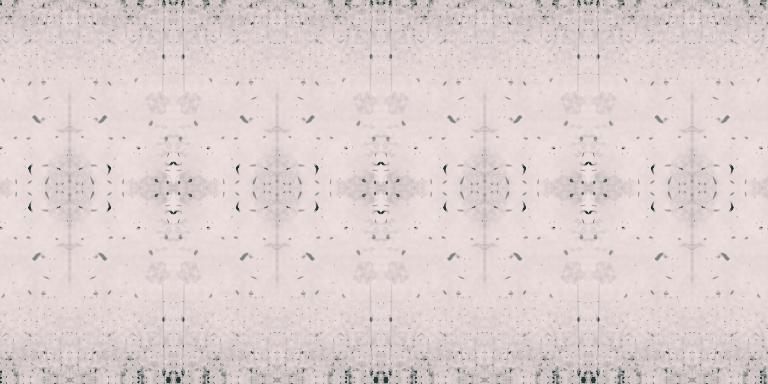
Reproduce this pattern procedurally as a WebGL 2 fragment shader.

```glsl
#version 300 es
precision highp float;

uniform vec2 u_resolution;
out vec4 outColor;

// Lengths are fractions of the canvas height
const float PERIOD = 0.5404;
const float HALF_PERIOD = 0.5 * PERIOD;
const vec2 MIRROR_CENTER = vec2(0.992, 0.5104);

const vec3 BLUSH = vec3(0.925, 0.876, 0.865);
const vec3 MAUVE = vec3(0.85, 0.80, 0.80);
const vec3 ASH = vec3(0.75, 0.72, 0.71);
const vec3 TEAL = vec3(0.49, 0.52, 0.51);
const vec3 INK = vec3(0.14, 0.21, 0.21);

vec2 hash2(vec2 p) {
  vec3 h = fract(p.xyx * vec3(0.1031, 0.1030, 0.0973));
  h += dot(h, h.yzx + 33.33);
  return fract((h.xx + h.yz) * h.zy);
}

float gradientDot(vec2 cell, vec2 offset) {
  float angle = 6.2832 * hash2(cell).x;
  return dot(vec2(cos(angle), sin(angle)), offset);
}

float noise(vec2 p) {
  vec2 i = floor(p), f = fract(p);
  vec2 u = f * f * f * (f * (f * 6.0 - 15.0) + 10.0);
  vec2 e = vec2(0.0, 1.0);
  float low = mix(gradientDot(i, f), gradientDot(i + e.yx, f - e.yx), u.x);
  float high = mix(gradientDot(i + e, f - e), gradientDot(i + e.yy, f - e.yy), u.x);
  return 1.4 * mix(low, high, u.y);
}

float fbm(vec2 p) {
  float sum = 0.0, gain = 0.55;
  for (int i = 0; i < 4; i++) {
    sum += gain * noise(p);
    p = p * 2.1 + 17.3;
    gain *= 0.5;
  }
  return sum;
}

float ellipse(vec2 p, vec2 center, vec2 radius, float soft) {
  return 1.0 - smoothstep(1.0 - soft, 1.0 + soft, length((p - center) / radius));
}

float stroke(vec2 p, vec2 a, vec2 b, float width, float pixel) {
  vec2 ab = b - a;
  float d = length(p - a - ab * clamp(dot(p - a, ab) / dot(ab, ab), 0.0, 1.0));
  return 1.0 - smoothstep(width - pixel, width + pixel, d);
}

// One randomly turned fleck in some of the grid cells
float flecks(vec2 p, float cells, float density, float seed) {
  vec2 cell = floor(p * cells);
  vec2 r = hash2(cell + seed), s = hash2(cell + seed + 41.7);
  vec2 d = fract(p * cells) - mix(vec2(0.3), vec2(0.7), s);
  float angle = 6.2832 * r.y;
  d = mat2(cos(angle), sin(angle), -sin(angle), cos(angle)) * d;
  return step(r.x, density) * ellipse(d, vec2(0.0), vec2(0.12 + 0.12 * s.x, 0.06 + 0.07 * s.y), 0.4);
}

// Tone 0 to 4 runs from blush to ink
vec3 ramp(float tone) {
  vec3 c = mix(BLUSH, MAUVE, clamp(tone, 0.0, 1.0));
  c = mix(c, ASH, clamp(tone - 1.0, 0.0, 1.0));
  c = mix(c, TEAL, clamp(tone - 2.0, 0.0, 1.0));
  return mix(c, INK, clamp(tone - 3.0, 0.0, 1.0));
}

// Worn ground, darker toward the top and bottom edges
float ground(vec2 q, float cloud, float grain, float pixel) {
  float band = smoothstep(0.21, 0.46, q.y);
  float edge = smoothstep(0.40, 0.52, q.y + 0.05 * cloud);
  float cluster = 0.65 + 0.5 * exp(-pow(q.x / 0.09, 2.0));
  float tone = 0.28 + 0.55 * cloud + 0.35 * grain + band * (0.65 + 0.9 * grain);
  tone += edge * cluster * (0.5 + 2.8 * smoothstep(0.0, 0.45, fbm(q * 42.0 + 9.0)));
  for (int i = 0; i < 14; i++) {
    vec2 r = hash2(vec2(float(i), 5.0));
    vec2 root = vec2(r.x * HALF_PERIOD, 0.51);
    vec2 tip = root + vec2((r.y - 0.5) * 0.13, -0.07 - 0.13 * r.y);
    tone += 0.55 * stroke(q, root, tip, 0.0012, pixel) * (0.6 + grain);
  }
  tone += 1.6 * flecks(q, 62.0, 0.08 + 0.45 * band, 3.0);
  return tone + (2.2 - band) * flecks(q + 0.013 * cloud, 27.0, 0.28, 8.0);
}

// Ring, wings and leaves on one axis, blotched spine on the other
float motifs(vec2 q, vec2 w, float grain, float pixel) {
  vec2 s = vec2(HALF_PERIOD - q.x, q.y), v = vec2(HALF_PERIOD - w.x, w.y);
  float patchy = 0.8 + 0.9 * grain;
  float tone = patchy * (1.0 - smoothstep(0.75, 1.15, w.x / 0.15 + w.y / 0.06));
  tone += 0.9 * patchy * ellipse(v, vec2(0.0), vec2(0.065, 0.09), 0.25);
  tone += 1.2 * patchy * stroke(s, vec2(0.0), vec2(0.0, 0.245), 0.003, 2.0 * pixel);
  tone += 1.3 * patchy * ellipse(v, vec2(0.016, 0.152), vec2(0.018, 0.010), 0.25);
  for (int i = 0; i < 4; i++) {
    float k = float(i);
    vec2 leaf = vec2(0.014 + 0.012 * mod(k, 2.0), 0.092 + 0.022 * k);
    tone += 0.75 * patchy * ellipse(w, leaf, vec2(0.019, 0.008), 0.3);
  }
  tone += 0.85 * patchy * ellipse(w, vec2(0.042, 0.221), vec2(0.029, 0.027), 0.14);
  tone += 1.2 * stroke(q, vec2(0.028, 0.25), vec2(0.023, 0.5), 0.0014, pixel);
  tone += 2.0 * ellipse(q, vec2(0.025, 0.342), vec2(0.005, 0.007), 0.35);
  tone += 3.2 * ellipse(w, vec2(0.169, 0.047), vec2(0.006, 0.008), 0.35);
  tone += 2.6 * ellipse(w, vec2(0.190, 0.177), vec2(0.012, 0.006), 0.4);
  // Pale wedge and oval, then the dark cap of the ring
  float wedge = max(q.x - 0.178, q.y - 0.55 * (q.x - 0.112));
  tone *= smoothstep(-0.004, 0.004, wedge);
  tone -= 1.5 * ellipse(w, vec2(0.0, 0.040), vec2(0.020, 0.021), 0.2);
  float cap = 1.0 - smoothstep(0.002, 0.005, abs(length(w - vec2(0.0, 0.040)) - 0.027));
  return tone + 4.0 * cap * smoothstep(0.054, 0.064, q.y) * clamp(0.8 + 1.5 * grain, 0.0, 1.0);
}

void main() {
  float pixel = 1.0 / u_resolution.y;
  vec2 p = gl_FragCoord.xy * pixel - MIRROR_CENTER;
  vec2 period = vec2(PERIOD, 1.0);
  vec2 q = abs(mod(p + 0.5 * period, period) - 0.5 * period);
  float cloud = fbm(q * 13.0 + 4.0);
  float grain = fbm(q * 75.0 + 20.0);
  vec2 warped = q + 0.012 * vec2(noise(q * 48.0), noise(q * 48.0 + 31.0));
  float tone = ground(q, cloud, grain, pixel) + motifs(q, warped, grain, pixel);
  outColor = vec4(ramp(tone), 1.0);
}
```
